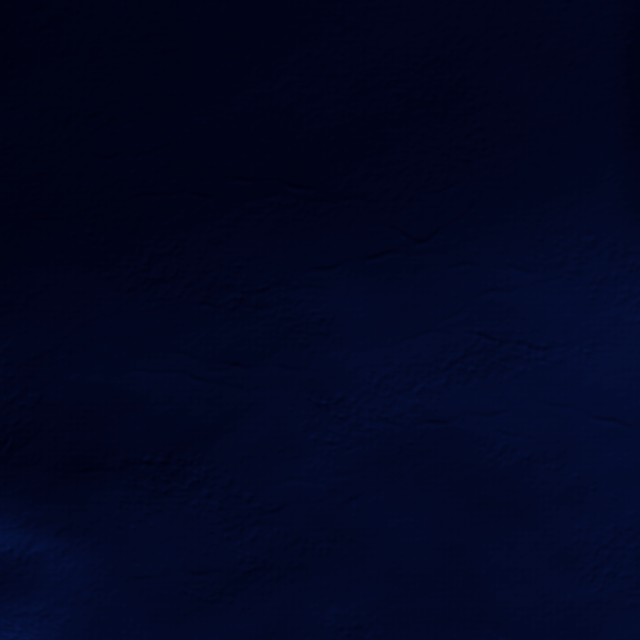
Reproduce this texture procedurally as a three.js fragment shader.

```glsl
varying vec2 vUv;

vec2 hash2(vec2 p) {
  return fract(sin(vec2(dot(p, vec2(127.1, 311.7)), dot(p, vec2(269.5, 183.3)))) * 43758.5);
}

// Soft cellular height: rounded bumps around jittered points
float cells(vec2 p) {
  vec2 id = floor(p);
  float height = 0.0;
  for (int j = -1; j <= 1; j++) {
    for (int i = -1; i <= 1; i++) {
      vec2 cell = id + vec2(float(i), float(j));
      vec2 d = p - cell - hash2(cell);
      height += exp(-5.0 * dot(d, d)) * (hash2(cell + 7.3).x * 2.0 - 0.6);
    }
  }
  return height;
}

// Layered, warped sines, roughly -1 to 1
float clouds(vec2 p) {
  float sum = 0.0;
  float gain = 0.5;
  for (int i = 0; i < 5; i++) {
    p += 0.6 * sin(p.yx * 1.3 + float(i) * 1.7);
    sum += gain * sin(p.x + 0.4) * cos(p.y - 0.9);
    p = mat2(1.5, 1.1, -1.1, 1.5) * p + 2.3;
    gain *= 0.6;
  }
  return sum;
}

// Leathery surface with slanted wrinkles
float surface(vec2 uv) {
  vec2 bent = uv + 0.008 * vec2(sin(uv.y * 31.0), sin(uv.x * 17.0 + uv.y * 9.0));
  vec2 slanted = mat2(0.97, -0.24, 0.24, 0.97) * bent;
  return 0.8 * cells(slanted * vec2(60.0, 95.0)) + 0.8 * cells(slanted.yx * vec2(150.0, 115.0) + 9.0);
}

// Thin folds: dark core with a faint lit lower edge
float creases(vec2 uv) {
  float shade = 0.0;
  for (int i = 0; i < 28; i++) {
    vec2 a = hash2(vec2(float(i), 3.7));
    vec2 b = hash2(vec2(float(i), 8.1));
    vec2 d = uv - vec2(a.x, a.y * 0.8);
    float angle = mix(-0.25, 0.5, b.x);
    d = vec2(d.x * cos(angle) + d.y * sin(angle), d.y * cos(angle) - d.x * sin(angle));
    d.y += 0.007 * sin(d.x * 24.0 + a.x * 40.0) + 0.0025 * sin(d.x * 95.0 + b.y * 30.0);
    float along = 1.0 - smoothstep(0.1, 1.0, abs(d.x) / mix(0.06, 0.24, b.y));
    float broken = 0.6 + 0.4 * sin(d.x * 70.0 + a.y * 50.0);
    float core = exp(-pow(d.y / 0.0035, 2.0));
    float edge = exp(-pow((d.y + 0.007) / 0.004, 2.0));
    shade += along * broken * (0.45 * edge - core) * mix(0.24, 0.65, b.y * a.x);
  }
  return shade;
}

void main() {
  vec2 uv = vUv;
  float mottling = clouds(uv * vec2(6.0, 9.0));
  float blotches = clouds(uv * vec2(17.0, 24.0) + 6.0);
  float streaks = clouds(mat2(0.97, -0.2, 0.2, 0.97) * uv * vec2(8.0, 30.0) + 4.0);

  // Broad light: dim top left, brighter bottom right
  float lower = 1.0 - smoothstep(0.34, 0.68, uv.y - 0.12 * uv.x + 0.06 * mottling);
  float light = -0.17 + 0.62 * lower + 0.42 * uv.x;
  light += (0.26 * mottling + 0.14 * streaks + 0.16 * blotches) * (0.35 + 0.65 * lower);
  vec2 rightAt = (uv - vec2(0.97, 0.54)) * 5.0;
  light += 0.32 * exp(-dot(rightAt, rightAt));
  vec2 middleAt = (uv - vec2(0.55, 0.52)) * vec2(16.0, 20.0);
  light += 0.16 * exp(-dot(middleAt, middleAt));
  light -= 0.42 * exp(-pow((uv.y - 0.27) / 0.09, 2.0)) * (1.0 - smoothstep(0.0, 0.45, uv.x));
  light -= 0.3 * smoothstep(0.95, 1.0, uv.x) * smoothstep(0.6, 0.7, uv.y);

  // Sheen in the lower left corner
  vec2 sheenAt = (uv - vec2(0.0, 0.16 - 0.25 * uv.x)) * vec2(8.5, 24.0);
  vec2 cornerAt = (uv - vec2(0.01, 0.01)) * vec2(11.0, 19.0);
  float sheen = exp(-dot(sheenAt, sheenAt)) + 0.6 * exp(-dot(cornerAt, cornerAt));
  light += sheen * (1.25 + 0.6 * streaks + 0.4 * blotches);

  // Patchy relief, lit from the upper left
  float patches = smoothstep(-0.05, 0.55, clouds(uv * vec2(9.0, 15.0) + 11.0));
  float relief = surface(uv + vec2(-0.0018, 0.0024)) - surface(uv - vec2(-0.0018, 0.0024));
  light -= relief * (0.07 + 0.25 * patches * (0.3 + 0.7 * lower) + 0.35 * sheen);

  // Folds and a faint woven grain
  light += creases(uv);
  light += 0.026 * (sin(uv.x * 560.0) + sin(uv.y * 610.0)) * (0.5 + 0.5 * lower);

  vec3 midnight = vec3(0.005, 0.014, 0.096);
  vec3 navy = vec3(0.016, 0.048, 0.182);
  gl_FragColor = vec4(mix(midnight, navy, clamp(light, -0.5, 2.6)), 1.0);
}
```
